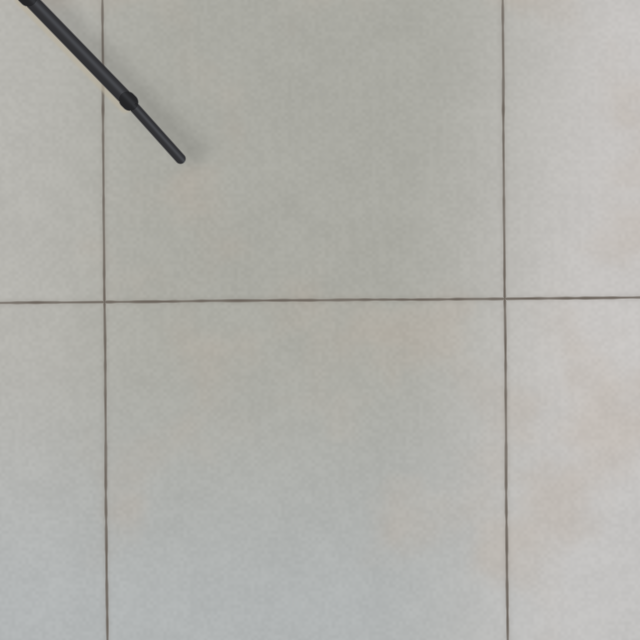
A Shadertoy shader for this texture:

```glsl
// Large pale floor tiles with thin brown grout, and a dark jointed rod lying at the upper left.

const vec3 TILE_GREY  = vec3(0.67, 0.67, 0.64);
const vec3 TILE_LIGHT = vec3(0.78, 0.77, 0.76);
const vec3 TILE_COOL  = vec3(0.70, 0.72, 0.73);
const vec3 TILE_WARM  = vec3(0.73, 0.68, 0.63);
const vec3 GROUT      = vec3(0.42, 0.39, 0.36);
const vec3 ROD_DARK   = vec3(0.19, 0.19, 0.20);
const vec3 ROD_SHEEN  = vec3(0.34, 0.35, 0.37);

const float TILE_SIZE   = 0.6255;
const vec2  GRID_ORIGIN = vec2(0.1675, 0.527);
const float GRID_TILT   = 0.0078;

float hash(vec2 p) {
    return fract(sin(dot(p, vec2(127.1, 311.7))) * 43758.5453);
}

float noise(vec2 p) {
    vec2 i = floor(p), f = fract(p);
    f = f * f * (3.0 - 2.0 * f);
    return mix(mix(hash(i), hash(i + vec2(1, 0)), f.x),
               mix(hash(i + vec2(0, 1)), hash(i + vec2(1, 1)), f.x), f.y);
}

float fbm(vec2 p) {
    float sum = 0.0, amplitude = 0.5;
    for (int i = 0; i < 4; i++) {
        sum += amplitude * noise(p);
        p = p * 2.03 + 17.3;
        amplitude *= 0.5;
    }
    return sum;
}

float coverage(float dist, float softness) {
    return 1.0 - smoothstep(-softness, softness, dist);
}

// Signed distance across (x) and clamped position along (y) a segment
vec2 segmentCoords(vec2 p, vec2 a, vec2 b) {
    vec2 along = normalize(b - a);
    return vec2(dot(p - a, vec2(-along.y, along.x)),
                clamp(dot(p - a, along), 0.0, length(b - a)));
}

float capsule(vec2 p, vec2 a, vec2 b, float radius) {
    vec2 along = normalize(b - a);
    return length(p - a - along * segmentCoords(p, a, b).y) - radius;
}

// Glazed surface: broad light falloff, faint stains and fine grain
vec3 tileColor(vec2 p, vec2 cell) {
    float rightLight = smoothstep(0.58, 0.95, p.x + 0.12 * (0.5 - p.y));
    float leftLight = 0.4 * (1.0 - smoothstep(0.0, 0.28, p.x));
    vec3 color = mix(TILE_GREY, TILE_LIGHT, max(rightLight, leftLight));
    float cool = (1.0 - smoothstep(0.0, 0.5, p.y)) * (1.0 - 0.7 * rightLight);
    color = mix(color, TILE_COOL, 0.75 * cool);
    color = mix(color, TILE_WARM, 0.35 * smoothstep(0.52, 0.78, fbm(p * 6.0 + 4.0)));
    color += 0.025 * (fbm(p * 22.0) - 0.47);
    color += 0.025 * (noise(p * 190.0) - 0.5);
    return color + 0.008 * (hash(cell) - 0.5);
}

// Grout strength for one axis: uneven width, soft edges, worn depth
float groutLine(float coord, float run, float seed, float softness) {
    float dist = abs(coord - TILE_SIZE * floor(coord / TILE_SIZE + 0.5));
    float halfWidth = 0.0019 + 0.0009 * (noise(vec2(run * 70.0, seed)) - 0.5);
    float depth = 0.78 + 0.22 * noise(vec2(run * 35.0, seed + 9.0));
    float halo = 0.13 * exp(-dist * dist / 0.00003);
    return max(depth * coverage(dist - halfWidth, softness + 0.001), halo);
}

vec3 rodColor(vec2 p, vec2 a, vec2 b, float radius) {
    float across = segmentCoords(p, a, b).x / radius;
    float sheen = exp(-pow((across - 0.2) / 0.35, 2.0));
    return mix(ROD_DARK, ROD_SHEEN, 0.6 * sheen);
}

void mainImage(out vec4 fragColor, in vec2 fragCoord) {
    vec2 p = fragCoord / iResolution.xy;
    float softness = 0.75 / min(iResolution.x, iResolution.y);

    // Slightly turned tile grid
    vec2 grid = p + GRID_TILT * vec2(p.y, -p.x) - GRID_ORIGIN;
    grid += 0.0008 * (vec2(noise(p.yy * 9.0), noise(p.xx * 9.0 + 5.0)) - 0.5);
    vec3 color = tileColor(p, floor(grid / TILE_SIZE));
    float grout = max(groutLine(grid.x, p.y, 1.0, softness),
                      groutLine(grid.y, p.x, 2.0, softness));
    color = mix(color, GROUT, grout);

    // Rod: thick shaft, collar and thin tip
    vec2 top = vec2(0.040, 1.008), joint = vec2(0.203, 0.840), tip = vec2(0.282, 0.752);
    float shaft = capsule(p, top, joint, 0.0112);
    float thin = capsule(p, joint, tip, 0.0080);
    float collar = min(capsule(p, joint - vec2(0.004, -0.004), joint, 0.0130),
                       capsule(p, top, top + vec2(0.004, -0.004), 0.0140));
    float rod = min(min(shaft, thin), collar);

    // Soft shadow to the right, pale reflected edge on the lower left
    float shadow = capsule(p - vec2(0.016, 0.014), top, tip, 0.0);
    color *= 1.0 - 0.10 * exp(-shadow * shadow / 0.0006);
    float edge = capsule(p + vec2(0.007, 0.006), top, joint, 0.0105);
    color = mix(color, vec3(0.72, 0.69, 0.62), 0.7 * coverage(edge, softness + 0.002));

    vec3 metal = shaft < thin ? rodColor(p, top, joint, 0.0112)
                              : rodColor(p, joint, tip, 0.0080);
    metal *= 1.0 - 0.25 * coverage(collar, softness);
    color = mix(color, metal, coverage(rod, softness + 0.0006));

    fragColor = vec4(color, 1.0);
}
```
